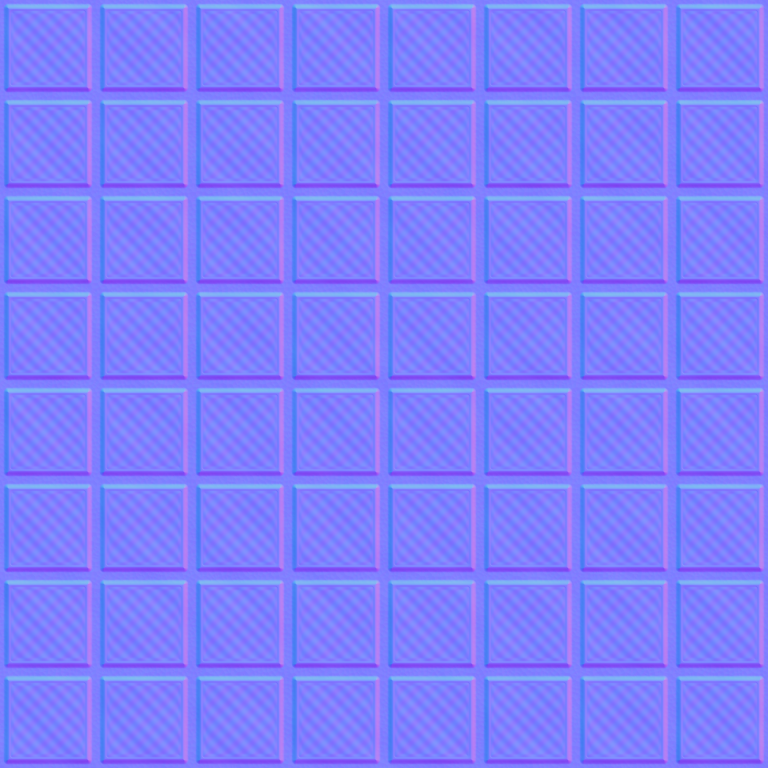
This texture map is drawn by a WebGL 1 fragment shader. Its source:

```glsl
precision highp float;

uniform vec2 u_resolution;

const float TILES = 8.0;
const float TAU = 6.2831853;

vec2 hash2(vec2 p) {
  vec2 q = vec2(dot(p, vec2(12.7, 31.1)), dot(p, vec2(26.5, 18.3)));
  return fract(sin(q) * 4375.85);
}

float roundedBox(vec2 p, float halfSize, float radius) {
  vec2 q = abs(p) - halfSize + radius;
  return length(max(q, 0.0)) + min(max(q.x, q.y), 0.0) - radius;
}

// Distance to the nearest scattered point, wrapping every "period" cells
float cellular(vec2 p, float period) {
  vec2 base = floor(p);
  float nearest = 1.0;
  for (int y = -1; y <= 1; y++) {
    for (int x = -1; x <= 1; x++) {
      vec2 cell = base + vec2(float(x), float(y));
      vec2 point = cell + hash2(mod(cell, period));
      nearest = min(nearest, length(point - p));
    }
  }
  return nearest;
}

// Broad undulation from layered sines that close over the whole canvas
float undulation(vec2 uv) {
  vec2 a = uv * TAU;
  float h = sin(9.0 * a.x + 5.0 * a.y + 1.7 * sin(4.0 * a.y));
  h += 0.7 * sin(13.0 * a.y - 7.0 * a.x + 1.4 * sin(6.0 * a.x));
  h += 0.4 * sin(19.0 * a.x + 17.0 * a.y);
  return h;
}

// Checkered swellings, nudged a little from tile to tile
float quilting(vec2 p, float frequency, vec2 jitter) {
  vec2 wave = sin(p * frequency * TAU + jitter);
  return wave.x * wave.y;
}

// Surface height in tile widths; p counts tiles
float surfaceHeight(vec2 p) {
  vec2 id = mod(floor(p), TILES);
  vec2 local = fract(p) - 0.5;
  vec2 uv = p / TILES;

  // Raised slab with a soft bevel
  float edge = roundedBox(local, 0.46, 0.045);
  float slab = smoothstep(0.005, -0.058, edge);

  // Shallow recessed panel inside the rim
  float panelEdge = roundedBox(local, 0.395, 0.03);
  float recess = smoothstep(0.008, -0.008, panelEdge);
  float quiltMask = smoothstep(0.0, -0.05, panelEdge);

  vec2 jitter = (hash2(id + 3.0) - 0.5) * 0.9;
  float h = 0.021 * slab - 0.0015 * recess;
  h += 0.0034 * quiltMask * quilting(local, 6.0, jitter);
  h += 0.0022 * undulation(uv) * mix(0.6, 1.0, slab);

  // Fine grain in the joints
  float grainCells = TILES * 22.0;
  h += 0.0012 * (1.0 - slab) * cellular(uv * grainCells, grainCells);
  return h;
}

vec3 surfaceNormal(vec2 p, float stepSize) {
  vec2 e = vec2(stepSize, 0.0);
  float dx = surfaceHeight(p + e.xy) - surfaceHeight(p - e.xy);
  float dy = surfaceHeight(p + e.yx) - surfaceHeight(p - e.yx);
  return normalize(vec3(-vec2(dx, dy) / (2.0 * stepSize), 1.0));
}

void main() {
  vec2 uv = gl_FragCoord.xy / u_resolution;
  float pixel = TILES / min(u_resolution.x, u_resolution.y);

  // The step spans at least one pixel, which smooths the edges
  vec3 normal = surfaceNormal(uv * TILES, max(0.004, 0.5 * pixel));
  gl_FragColor = vec4(normal * 0.5 + 0.5, 1.0);
}
```
